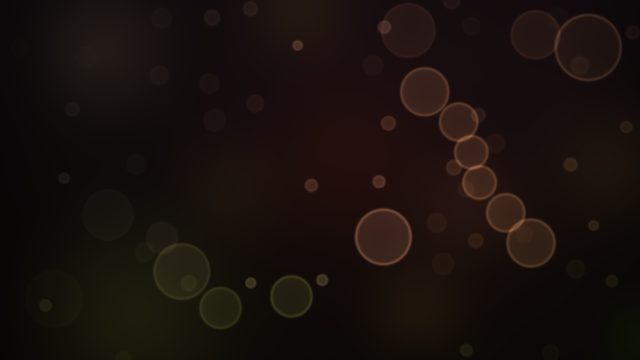
Reproduce this background procedurally as a Shadertoy shader.

```glsl
#define FILL 0.125
#define RIM 0.13
#define RIM_WIDTH 0.0045
#define EDGE_SOFTNESS 0.004
#define SPECK_GAIN 0.25
#define SPECK_GRID vec2(11.0, 6.0)
#define SPECK_SEED 3.7

float hash(vec2 p) {
    p = fract(p * vec2(0.1031, 0.1137) + 0.071);
    p += dot(p, p.yx + 33.33);
    return fract((p.x + p.y) * p.x * 7.13);
}

// Wide blurred light
float glow(vec2 p, vec2 centre, float radius) {
    vec2 d = (p - centre) / radius;
    return exp(-dot(d, d));
}

// Soft disc with separate weights for its inside and its bright rim
float bokeh(vec2 p, vec2 centre, float radius, float fill, float rim) {
    float d = length(p - centre) - radius;
    float inside = 1.0 - smoothstep(-EDGE_SOFTNESS, EDGE_SOFTNESS, d);
    float band = (d + RIM_WIDTH * 0.6) / RIM_WIDTH;
    float shade = 0.9 + 0.1 * smoothstep(-radius, 0.0, d);
    return fill * shade * inside + rim * exp(-band * band);
}

// Light colour by place: green below, amber to the right, rose to the left
vec3 lightTint(vec2 c) {
    vec3 warm = mix(vec3(1.0, 0.68, 0.55), vec3(1.0, 0.67, 0.40),
                    smoothstep(0.9, 1.4, c.x));
    warm = mix(vec3(0.72, 0.67, 0.56), warm, smoothstep(0.3, 0.75, c.x));
    return mix(vec3(0.68, 0.80, 0.30), warm, smoothstep(0.12, 0.36, c.y));
}

vec3 backdrop(vec2 p) {
    vec3 col = mix(vec3(0.030, 0.027, 0.020), vec3(0.052, 0.036, 0.046),
                   smoothstep(0.0, 1.0, p.y));
    col += vec3(0.045, 0.014, 0.012) * glow(p, vec2(1.15, 0.60), 0.62);
    col += vec3(0.050, 0.010, 0.004) * glow(p, vec2(0.95, 0.56), 0.24);
    col += vec3(0.065, 0.036, 0.020) * glow(p, vec2(1.30, 0.42), 0.15);
    col += vec3(0.070, 0.050, 0.014) * glow(p, vec2(1.72, 0.54), 0.17);
    col += vec3(0.062, 0.044, 0.014) * glow(p, vec2(1.16, 0.14), 0.13);
    col += vec3(0.075, 0.077, 0.026) * glow(p, vec2(0.38, 0.13), 0.25);
    col += vec3(0.070, 0.062, 0.038) * glow(p, vec2(0.28, 0.86), 0.18);
    col += vec3(0.060, 0.048, 0.020) * glow(p, vec2(0.83, 0.98), 0.14);
    col += vec3(0.040, 0.030, 0.010) * glow(p, vec2(0.64, 0.48), 0.14);
    col += vec3(0.030, 0.060, 0.010) * glow(p, vec2(1.80, 0.06), 0.12);
    return col;
}

vec3 largeDiscs(vec2 p) {
    vec3 sum = vec3(0.0);

    // Bright chain falling to the right
    for (int i = 0; i < 6; i++) {
        float t = float(i) / 5.0;
        vec2 c = mix(vec2(1.18, 0.745), vec2(1.475, 0.325), t);
        c.x += 0.036 * sin(t * 7.0) * (1.0 - t * t * t);
        float r = 0.047 + 0.021 * pow(abs(2.0 * t - 1.0), 2.0);
        sum += lightTint(c) * bokeh(p, c, r, FILL, RIM);
    }

    // Hanging arc from the lower left to the middle
    for (int i = 0; i < 4; i++) {
        float t = float(i) / 3.0;
        float bend = (t - 0.42) * (t - 0.42);
        vec2 c = vec2(0.505 + 0.56 * pow(t, 1.5), 0.14 + 0.6 * bend);
        float r = 0.056 + 0.09 * (t - 0.5) * (t - 0.5);
        float power = 0.65 + 0.45 * t * t;
        sum += lightTint(c) * bokeh(p, c, r, FILL * power, RIM * power * power * 1.25);
    }

    // Faint group at the top right, its last disc ringed
    for (int i = 0; i < 3; i++) {
        float t = float(i) / 2.0;
        vec2 c = vec2(1.134 + 0.5 * sqrt(t), 0.915 - 0.047 * t * t);
        float r = 0.076 - 0.045 * t + 0.062 * t * t;
        sum += lightTint(c) * bokeh(p, c, r, FILL * 0.5, RIM * (0.2 + 0.9 * t * t * t));
    }

    // Dim ghosts at the left
    for (int i = 0; i < 3; i++) {
        float t = float(i) / 2.0;
        vec2 c = vec2(0.15 + 0.30 * t, 0.17 + 0.25 * sin(2.4 * t));
        sum += lightTint(c) * bokeh(p, c, 0.08 - 0.035 * t * t, 0.018 + 0.03 * t, 0.01);
    }
    return sum;
}

// Jittered grid of small spots, strongest around the middle
vec3 specks(vec2 p, float aspect) {
    vec3 sum = vec3(0.0);
    int columns = int(SPECK_GRID.x);
    int count = columns * int(SPECK_GRID.y);
    for (int i = 0; i < count; i++) {
        vec2 cell = vec2(float(i % columns), float(i / columns));
        vec2 key = cell * 7.0 + SPECK_SEED;
        vec2 jitter = vec2(hash(key + 1.3), hash(key + 17.9));
        vec2 c = (cell + jitter) / SPECK_GRID * vec2(aspect, 1.0);
        float pick = hash(key + 41.2);
        float nearby = glow(c, vec2(0.95, 0.45), 0.75);
        float power = (0.15 + 0.85 * pick * pick) * (0.15 + 0.85 * nearby);
        power *= step(0.28, hash(key + 73.6));
        float r = mix(0.030, 0.015, pick) * (0.85 + 0.3 * jitter.x);
        sum += lightTint(c) * bokeh(p, c, r, SPECK_GAIN * power, 0.06 * power);
    }
    return sum;
}

void mainImage(out vec4 fragColor, in vec2 fragCoord) {
    vec2 p = fragCoord / iResolution.y;
    float aspect = iResolution.x / iResolution.y;
    vec3 col = backdrop(p) + largeDiscs(p) + specks(p, aspect);

    // Darken the far sides
    float side = abs(p.x / aspect - 0.5) * 2.0;
    col *= 1.0 - 0.3 * smoothstep(0.7, 1.1, side);
    fragColor = vec4(col, 1.0);
}
```
